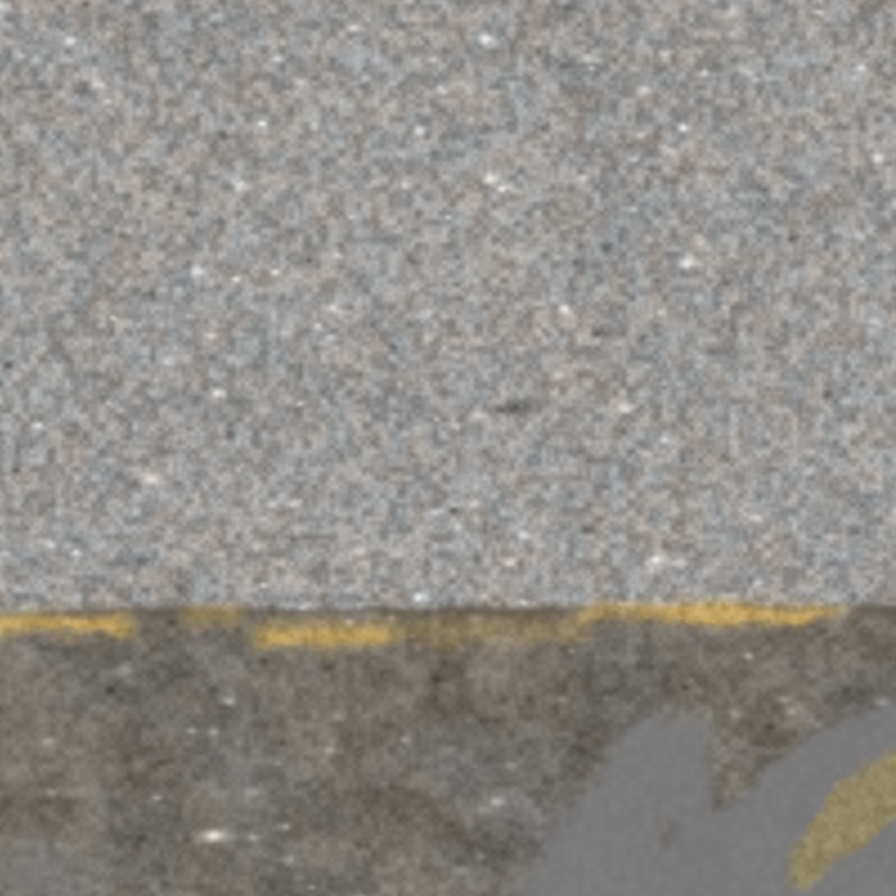
Give the GLSL for this texture, as a WebGL 1 fragment shader.

```glsl
precision highp float;
// Grainy grey pavement above a worn kerb face with chipped yellow paint.
uniform vec2 u_resolution;

#define EDGE_HEIGHT 0.318
#define GRAIN_SCALE 105.0
#define GRAIN_AMOUNT 0.27
#define MOTTLE_AMOUNT 0.20
#define SPECK_CELLS 38.0
#define PAVEMENT vec3(0.607, 0.600, 0.592)
#define KERB vec3(0.445, 0.428, 0.397)
#define SMOOTH_GREY vec3(0.485, 0.483, 0.485)
#define PAINT vec3(0.78, 0.65, 0.37)
#define SOIL vec3(0.37, 0.34, 0.31)

float hash(vec2 p) {
  vec3 q = fract(vec3(p.xyx) * 0.1031);
  q += dot(q, q.yzx + 33.33);
  return fract((q.x + q.y) * q.z);
}

float noise(vec2 p) {
  vec2 cell = floor(p);
  vec2 f = fract(p);
  f = f * f * (3.0 - 2.0 * f);
  float low = mix(hash(cell), hash(cell + vec2(1.0, 0.0)), f.x);
  float high = mix(hash(cell + vec2(0.0, 1.0)), hash(cell + vec2(1.0)), f.x);
  return mix(low, high, f.y);
}

float fbm(vec2 p) {
  float sum = 0.0;
  float weight = 0.5;
  for (int i = 0; i < 4; i++) {
    sum += weight * noise(p);
    p = mat2(1.6, 1.2, -1.2, 1.6) * p + 17.3;
    weight *= 0.5;
  }
  return sum / 0.9375;
}

// Soft elliptical spot, 1 at the centre.
float spot(vec2 p, vec2 centre, vec2 radius) {
  vec2 d = (p - centre) / radius;
  return exp(-dot(d, d));
}

// Soft horizontal interval.
float span(float x, float start, float end, float soft) {
  return smoothstep(start - soft, start + soft, x)
       * (1.0 - smoothstep(end - soft, end + soft, x));
}

// Scattered stones: positive is a pale chip, negative a dark pit.
float specks(vec2 p) {
  vec2 grid = p * SPECK_CELLS;
  vec2 cell = floor(grid);
  float sum = 0.0;
  for (int y = -1; y <= 1; y++) {
    for (int x = -1; x <= 1; x++) {
      vec2 id = cell + vec2(float(x), float(y));
      float kind = hash(id + 61.7);
      vec2 centre = id + vec2(hash(id + 5.1), hash(id + 23.9));
      float size = mix(0.13, 0.27, hash(id + 87.3));
      float chip = spot(grid, centre, vec2(1.25, 0.85) * size);
      float level = 0.22 * smoothstep(0.80, 1.0, kind) - 0.13 * smoothstep(0.16, 0.0, kind);
      sum += chip * level;
    }
  }
  return sum;
}

// Smooth bare areas on the lower right and the lower left corner.
float barePatches(vec2 p) {
  vec2 q = p + 0.035 * (vec2(fbm(p * 18.0), fbm(p * 18.0 + 40.0)) - 0.5);
  float left = smoothstep(-0.02, 0.02, q.x - 0.573 - 0.72 * q.y)
             * (1.0 - smoothstep(0.18, 0.225, q.y))
             * (1.0 - smoothstep(0.775, 0.81, q.x));
  float ramp = 0.065 + 0.66 * (q.x - 0.75);
  float right = smoothstep(0.71, 0.75, q.x) * (1.0 - smoothstep(-0.012, 0.012, q.y - ramp));
  float corner = 0.6 * spot(p, vec2(0.04, 0.025), vec2(0.04, 0.045));
  float seam = spot(p, vec2(0.745, 0.075), vec2(0.015, 0.025));
  return max(max(left, right), corner) * (1.0 - 0.45 * seam);
}

// Ragged strip of paint along the edge, broken into stretches.
float paintStrip(vec2 p) {
  float ragged = fbm(p * vec2(28.0, 48.0) + 9.0);
  float y = p.y + 0.022 * (ragged - 0.5);
  float a = span(p.x, -0.1, 0.145, 0.02) * spot(vec2(0.0, y), vec2(0.0, 0.303), vec2(1.0, 0.014));
  float b = 0.65 * span(p.x, 0.205, 0.27, 0.015) * spot(vec2(0.0, y), vec2(0.0, 0.311), vec2(1.0, 0.016));
  float c = 0.85 * span(p.x, 0.285, 0.43, 0.02) * spot(vec2(0.0, y), vec2(0.0, 0.292), vec2(1.0, 0.015));
  float d = 0.85 * span(p.x, 0.65, 0.94, 0.03) * spot(vec2(0.0, y), vec2(0.0, 0.315), vec2(1.0, 0.011));
  float bright = spot(p, vec2(0.795, 0.317), vec2(0.045, 0.016));
  float faint = 0.35 * span(p.x, 0.42, 0.66, 0.03) * spot(vec2(0.0, y), vec2(0.0, 0.297), vec2(1.0, 0.018));
  return clamp((a + b + c + d + faint) * (0.45 + 1.1 * ragged) + 0.6 * bright, 0.0, 1.0);
}

void main() {
  vec2 p = gl_FragCoord.xy / u_resolution;
  float grain = 0.65 * noise(p * GRAIN_SCALE) + 0.35 * noise(p * GRAIN_SCALE * 1.9 + 31.0) - 0.5;
  float chips = specks(p);

  // Pavement, faintly tinted and lighter towards the edge.
  vec3 pavement = PAVEMENT + GRAIN_AMOUNT * grain + chips;
  pavement += 0.05 * (fbm(p * 9.0) - 0.5) + 0.012 * (0.5 - p.y);
  pavement += vec3(0.04, 0.0, -0.03) * (noise(p * 45.0 + 70.0) - 0.5);
  pavement -= 0.17 * spot(p, vec2(0.573, 0.544), vec2(0.014, 0.010));
  pavement += 0.25 * spot(p, vec2(0.541, 0.957), vec2(0.009, 0.006));
  pavement += 0.28 * spot(p, vec2(0.766, 0.706), vec2(0.009, 0.006));

  // Kerb face with mottled dirt and bare patches.
  vec3 kerb = KERB + MOTTLE_AMOUNT * (fbm(p * 20.0 + 3.0) - 0.5) + 0.14 * grain + 0.8 * chips;
  kerb += vec3(0.05, 0.03, -0.04) * (fbm(p * 13.0 + 50.0) - 0.5);
  kerb += 0.4 * spot(p, vec2(0.238, 0.067), vec2(0.014, 0.007));
  kerb = mix(kerb, SMOOTH_GREY + 0.03 * grain, 0.92 * barePatches(p));

  // Slanted paint patch at the right, then the strip and its dark gaps.
  vec2 slant = mat2(0.67, -0.74, 0.74, 0.67) * (p - vec2(0.955, 0.095));
  float patchShape = length(slant / vec2(0.105, 0.036)) + 0.7 * (fbm(p * 30.0) - 0.5);
  kerb = mix(kerb, vec3(0.60, 0.54, 0.36) + 0.16 * grain, 0.75 * (1.0 - smoothstep(0.75, 1.15, patchShape)));
  float edge = EDGE_HEIGHT + 0.008 * (fbm(vec2(p.x * 24.0, 4.0)) - 0.5) + 0.006 * p.x;
  float top = smoothstep(-0.005, 0.005, p.y - edge);
  vec3 color = mix(kerb, pavement, top);
  float gaps = span(p.x, 0.13, 0.30, 0.03) + span(p.x, 0.50, 0.64, 0.03) + span(p.x, 0.95, 1.1, 0.02);
  color = mix(color, SOIL, 0.65 * gaps * spot(vec2(0.0, p.y), vec2(0.0, edge - 0.004), vec2(1.0, 0.009)));
  color = mix(color, PAINT + 0.18 * grain, 0.88 * paintStrip(p));
  gl_FragColor = vec4(clamp(color, 0.0, 1.0), 1.0);
}
```
